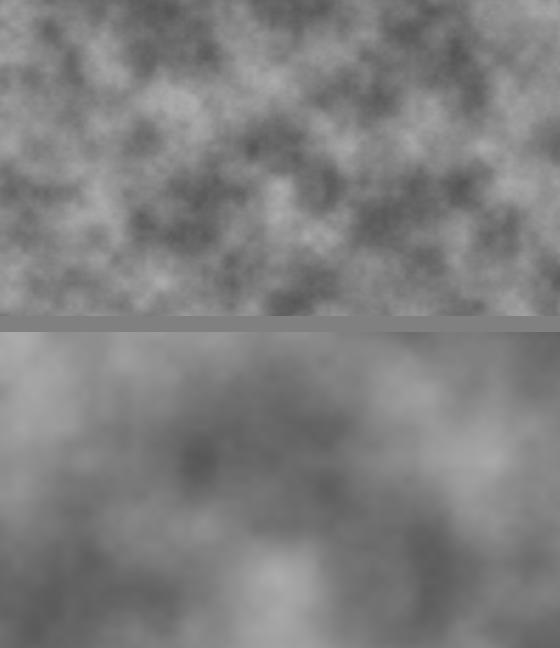
Top, the full canvas; bottom, a detail of the centre.
Give the GLSL for this texture, as a WebGL 2 fragment shader.

```glsl
#version 300 es
precision highp float;
// Soft grey cloud texture: fractal value noise with low contrast.

uniform vec2 u_resolution;
out vec4 fragColor;

const float CELLS_PER_HEIGHT = 7.0;  // coarsest noise cells over the canvas height
const int OCTAVES = 5;
const float LACUNARITY = 2.0;        // frequency step between octaves
const float GAIN = 0.5;              // amplitude step between octaves
const vec2 OCTAVE_SHIFT = vec2(17.3, 9.1);
const vec2 SEED = vec2(3.7, 11.2);
const float MEAN_GREY = 0.496;
const float CONTRAST = 0.52;

float hash(vec2 p) {
    return fract(sin(dot(p, vec2(127.1, 311.7))) * 43758.5453);
}

// Smoothly interpolated random values on a square lattice
float valueNoise(vec2 p) {
    vec2 cell = floor(p);
    vec2 f = fract(p);
    vec2 blend = f * f * (3.0 - 2.0 * f);
    float bottom = mix(hash(cell), hash(cell + vec2(1.0, 0.0)), blend.x);
    float top = mix(hash(cell + vec2(0.0, 1.0)), hash(cell + vec2(1.0, 1.0)), blend.x);
    return mix(bottom, top, blend.y);
}

// Octave sum, normalised to the range 0 to 1
float fractalNoise(vec2 p) {
    float sum = 0.0;
    float total = 0.0;
    float amplitude = 1.0;
    for (int i = 0; i < OCTAVES; i++) {
        sum += amplitude * valueNoise(p);
        total += amplitude;
        p = p * LACUNARITY + OCTAVE_SHIFT;
        amplitude *= GAIN;
    }
    return sum / total;
}

void main() {
    vec2 uv = gl_FragCoord.xy / u_resolution.y;
    float cloud = fractalNoise(uv * CELLS_PER_HEIGHT + SEED);
    float grey = MEAN_GREY + CONTRAST * (cloud - 0.5);
    fragColor = vec4(vec3(grey), 1.0);
}
```
